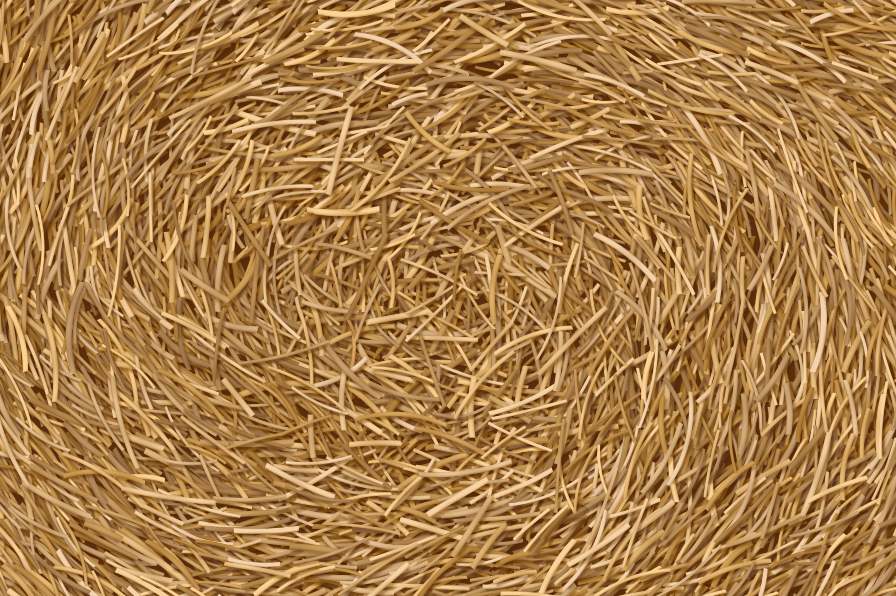
Give the GLSL for this texture, as a WebGL 1 fragment shader.

```glsl
precision highp float;
// Packed straw swirling loosely around a tangled core.
// Layers of jittered cells each hold one bowed stalk, aligned to an elliptic
// flow; stalks overlap, cast soft shadows and are coloured by a tone ramp.

#define LAYERS 24
#define CELL_MIN 0.058
#define CELL_MAX 0.110
#define HALF_WIDTH 0.0039
#define SPREAD 0.70
#define CORE_SPREAD 1.1
#define FLOW_STRETCH 1.6
#define FLOW_TILT 0.2
#define BOW 0.9
#define SHADOW 0.42
#define BRIGHTNESS 0.52

uniform vec2 u_resolution;

vec4 hash4(vec3 p) {
  vec4 q = fract(p.xyzx * vec4(0.1031, 0.1030, 0.0973, 0.1099));
  q += dot(q, q.wzxy + 33.33);
  return fract((q.xxyz + q.yzzw) * q.zywx);
}

vec2 rotate(vec2 v, float angle) {
  float c = cos(angle), s = sin(angle);
  return vec2(c * v.x - s * v.y, s * v.x + c * v.y);
}

// Stalk direction: tangent of a tilted ellipse, bent by slow waves.
vec2 flowDirection(vec2 p, float jitter) {
  vec2 q = p + vec2(0.03, 0.0);
  vec2 tangent = normalize(vec2(-FLOW_STRETCH * q.y, q.x) + 0.0001);
  float wave = 0.16 * sin(9.0 * p.x + 4.0 * p.y) + 0.14 * sin(11.0 * p.y - 5.0 * p.x);
  float spread = SPREAD + CORE_SPREAD * exp(-9.0 * dot(q, q));
  return rotate(tangent, FLOW_TILT + wave + spread * jitter);
}

// Broad light and dark patches of the bale.
float patches(vec2 p) {
  float waves = sin(7.0 * p.x + 3.0 * sin(5.0 * p.y)) * sin(8.0 * p.y + 2.0 * p.x);
  vec2 hollow = (p + vec2(0.18, 0.02)) * vec2(2.4, 4.0);
  return 1.0 + 0.05 * waves - 0.12 * exp(-dot(hollow, hollow));
}

// Dark brown through gold to pale cream.
vec3 strawRamp(float t) {
  return vec3(0.32, 0.15, 0.03) + t * vec3(0.75, 0.70, 0.36)
       + t * t * vec3(-0.14, -0.07, 0.19);
}

// Lays the stalk of one cell over state = (tone, warmth).
vec2 layStalk(vec2 state, vec2 p, vec2 cell, vec2 origin, float size, float layer, float pixel) {
  vec4 r = hash4(vec3(cell, layer));
  vec4 s = hash4(vec3(cell + 57.0, layer + 31.0));
  vec2 center = (cell + r.xy) * size - origin;
  vec2 along = flowDirection(center, r.z + r.w - 1.0);
  vec2 across = vec2(-along.y, along.x);
  vec2 d = p - center;
  float halfLength = size * mix(0.5, 0.94, s.x);
  float halfWidth = HALF_WIDTH * mix(0.65, 1.35, s.y * s.y);
  float u = dot(d, along);
  float v = dot(d, across) + BOW * (s.z - 0.5) * u * u / size * 0.5;

  // Shadow falls to the lower right
  float shadowV = abs(v - dot(across, vec2(0.0025, -0.0040)));
  float shade = 1.0 - smoothstep(halfWidth * 0.6, halfWidth * 2.3, shadowV);
  shade *= 1.0 - smoothstep(halfLength - 0.008, halfLength, abs(u));
  state.x *= 1.0 - SHADOW * shade;

  // Rounded body, lit from the upper left
  float body = 1.0 - smoothstep(-pixel, pixel, abs(v) - halfWidth);
  body *= 1.0 - smoothstep(-pixel, pixel, abs(u) - halfLength);
  float side = clamp(v / halfWidth, -1.0, 1.0);
  float light = 1.0 - 0.26 * side * side + 0.16 * side * dot(across, vec2(-0.5, 0.86));
  light += 0.07 * sin(u * 70.0 + s.w * 6.28);
  float depth = layer / float(LAYERS);
  float tone = (BRIGHTNESS + 0.62 * s.w) * mix(0.55, 1.07, depth) * light;
  return mix(state, vec2(tone, s.z - 0.5), body);
}

void main() {
  vec2 p = (gl_FragCoord.xy - 0.5 * u_resolution) / u_resolution.y;
  float pixel = 0.6 / u_resolution.y;
  vec2 state = vec2(0.05, 0.0);

  for (int i = 0; i < LAYERS; i++) {
    float layer = float(i);
    vec4 h = hash4(vec3(layer, 17.0, 5.0));
    float size = mix(CELL_MIN, CELL_MAX, h.x);
    vec2 origin = h.yz * size;
    vec2 home = floor((p + origin) / size);
    for (int y = -1; y <= 1; y++) {
      for (int x = -1; x <= 1; x++) {
        vec2 cell = home + vec2(float(x), float(y));
        state = layStalk(state, p, cell, origin, size, layer, pixel);
      }
    }
  }

  float tone = clamp(state.x * patches(p), 0.0, 1.08);
  vec3 color = strawRamp(tone) + state.y * vec3(0.04, 0.0, -0.11);
  gl_FragColor = vec4(clamp(color, 0.0, 1.0), 1.0);
}
```
